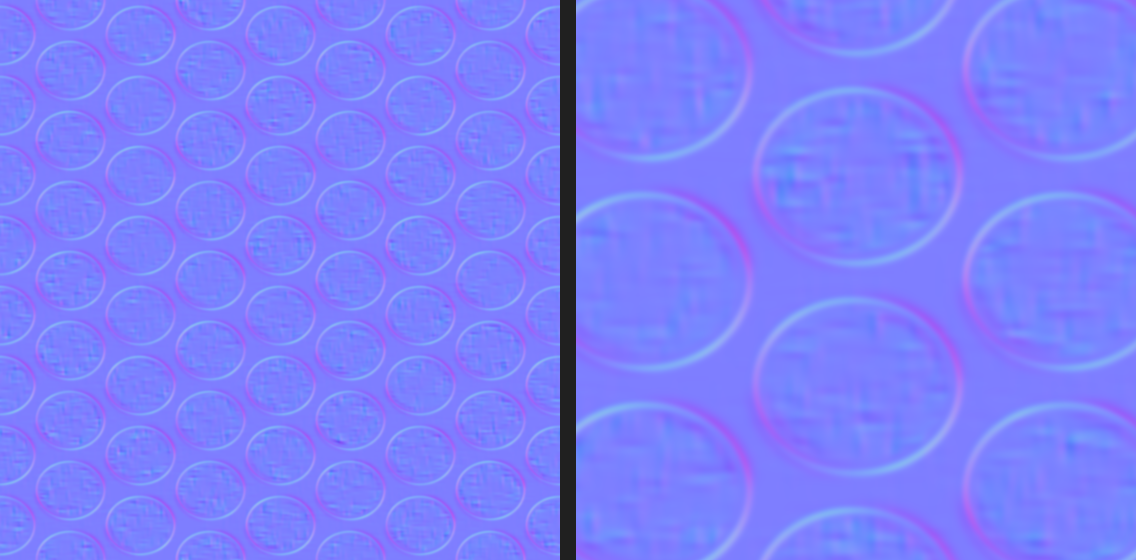
Left: the whole. Right: its middle third, enlarged.
Reproduce this texture map procedurally as a WebGL 1 fragment shader.

```glsl
precision highp float;

// Tangent-space normal map of staggered, embossed oval studs with creased faces.

uniform vec2 u_resolution;

const float REPEATS = 8.0;                     // columns and rows, even so the stagger wraps
const vec2 OVAL_RADIUS = vec2(0.485, 0.412);   // in units of one repeat
const vec2 FLAT_TILT = vec2(-0.012, -0.012);
const vec2 FACE_TILT = vec2(-0.055, 0.060);
const float RIM_WIDTH = 0.017;
const float RIM_SLOPE = 0.10;
const vec2 RIM_GLOW = vec2(0.25, 0.24);        // lean of the rim at its sides and at its ends
const float RIM_TWIST = 0.36;                  // difference between the two diagonals
const vec2 GROOVE_TILT = vec2(0.07, -0.13);    // paired grooves along one diagonal
const float GROOVE_OUTER = 0.022;
const float GROOVE_INNER = -0.062;
const float GROOVE_WIDTH = 0.024;
const float FACE_DENTS = 0.115;
const float GROUND_DENTS = 0.016;
const vec2 LEVEL_CREASES = vec2(48.0, 126.0);  // crease cells across the canvas
const vec2 UPRIGHT_CREASES = vec2(118.0, 54.0);
const float TAU = 6.2831853;

vec3 hash3(vec2 cell) {
  vec3 k = vec3(dot(cell, vec2(127.1, 311.7)),
                dot(cell, vec2(269.5, 183.3)),
                dot(cell, vec2(419.2, 371.9)));
  return fract(sin(k) * 4375.85);
}

float bell(float d, float width) {
  float t = d / width;
  return exp(-0.5 * t * t);
}

// Slope of a ridge, peaking at +-1 one width away from its crest.
float ridgeSlope(float d, float width) {
  return 1.65 * d / width * bell(d, width);
}

// Wrapped cellular noise: summed slopes of randomly placed, stretched creases.
vec2 creaseSlope(vec2 uv, vec2 cells) {
  vec2 p = uv * cells;
  vec2 base = floor(p);
  vec2 slope = vec2(0.0);
  for (int j = -1; j <= 1; j++) {
    for (int i = -1; i <= 1; i++) {
      vec2 cell = base + vec2(float(i), float(j));
      vec3 rnd = hash3(mod(cell, cells));
      vec2 q = p - cell - 0.2 - 0.6 * rnd.xy;
      float strength = 2.0 * rnd.z - 1.0;
      slope += q * strength * abs(strength) * exp(-4.5 * dot(q, q)) * 5.5;
    }
  }
  return slope * cells / max(cells.x, cells.y);
}

// Slow wrapped variation in 0..1, used as wear.
float wear(vec2 uv) {
  float a = sin(TAU * 13.0 * uv.x + 2.0 * sin(TAU * 11.0 * uv.y));
  float b = sin(TAU * 15.0 * uv.y + 2.0 * sin(TAU * 10.0 * uv.x));
  return 0.5 + 0.25 * (a + b);
}

void main() {
  vec2 uv = gl_FragCoord.xy / u_resolution;
  vec2 p = uv * REPEATS;
  float nearestColumn = floor(p.x + 0.5);
  float worn = wear(uv);

  // Rims and faces of the nearest oval in each neighbouring column.
  vec2 rim = vec2(0.0);
  float face = 0.0;
  float dented = 0.0;
  for (int i = -1; i <= 1; i++) {
    float column = nearestColumn + float(i);
    float stagger = 0.5 - 0.5 * mod(column, 2.0);
    float row = floor(p.y - stagger + 0.5);
    vec2 q = p - vec2(column, row + stagger);
    vec3 rnd = hash3(mod(vec2(column, row), REPEATS) + 3.0);

    float reach = length(q / OVAL_RADIUS);
    vec2 gradient = q / (OVAL_RADIUS * OVAL_RADIUS);
    float steepness = max(length(gradient), 0.001);
    float d = reach * (reach - 1.0) / steepness;
    vec2 outward = gradient / steepness;
    float diagonal = outward.x * outward.y;    // positive at upper right and lower left

    // The rim leans the same way on opposite sides; green points down.
    vec2 lean = RIM_GLOW * outward * outward - vec2(0.0, RIM_TWIST * diagonal);
    vec2 ridge = vec2(outward.x, -outward.y) * RIM_SLOPE * ridgeSlope(d, RIM_WIDTH);
    float grooves = bell(d - GROOVE_OUTER, GROOVE_WIDTH) + bell(d - GROOVE_INNER, GROOVE_WIDTH);
    float grooveSide = smoothstep(-0.1, 0.4, diagonal);
    rim += (lean * bell(d, RIM_WIDTH) + ridge + GROOVE_TILT * grooves * grooveSide)
         * (0.75 + 0.35 * worn + 0.15 * rnd.x);

    float inside = 1.0 - smoothstep(-0.08, -0.01, d);
    float towardRim = smoothstep(0.2, 0.8, reach);
    face += inside * mix(0.25, 1.0, towardRim) * (0.8 + 0.4 * rnd.y);
    dented += inside * mix(0.55, 1.0, towardRim) * (0.75 + 0.5 * rnd.z);
  }

  // Fine creases along both axes, strong on the faces and faint between them.
  vec2 creases = creaseSlope(uv, LEVEL_CREASES) + creaseSlope(uv, UPRIGHT_CREASES);
  float creaseAmount = GROUND_DENTS + FACE_DENTS * dented * (0.4 + worn);

  vec2 tilt = FLAT_TILT + rim + FACE_TILT * face * (0.3 + worn) + creases * creaseAmount;
  float up = sqrt(max(1.0 - dot(tilt, tilt), 0.0));
  gl_FragColor = vec4(0.5 + 0.5 * vec3(tilt, up), 1.0);
}
```
